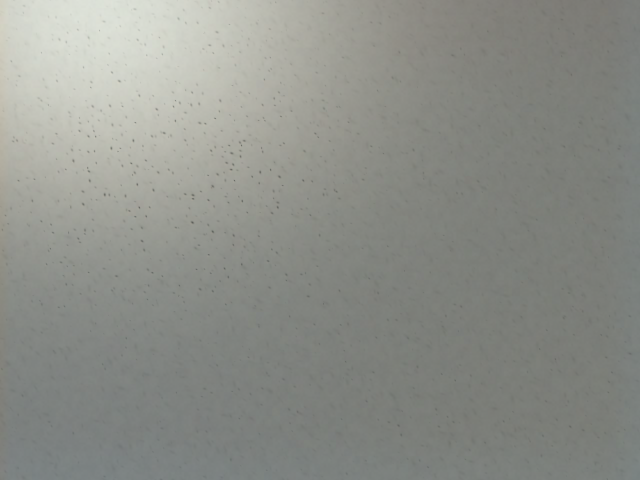
Write a Shadertoy shader that draws this texture.

```glsl
vec3 hash3(vec2 p) {
    vec3 q = fract(p.xyx * vec3(0.1031, 0.1030, 0.0973));
    q += dot(q, q.yxz + 33.33);
    return fract((q.xxy + q.yzz) * q.zyx);
}

float noise(vec2 p) {
    vec2 i = floor(p), f = fract(p);
    f = f * f * (3.0 - 2.0 * f);
    return mix(mix(hash3(i).x, hash3(i + vec2(1, 0)).x, f.x),
               mix(hash3(i + vec2(0, 1)).x, hash3(i + vec2(1, 1)).x, f.x), f.y);
}

// Scattered soft grains leaning down to the right; size is in cells
float grains(vec2 p, vec2 size, float density, float seed) {
    vec2 cell = floor(p);
    float cover = 0.0;
    for (int y = -1; y <= 1; y++)
    for (int x = -1; x <= 1; x++) {
        vec2 id = cell + vec2(x, y);
        vec3 place = hash3(id + seed);
        vec3 look = hash3(id + seed + 57.3);
        float angle = -0.85 + (look.x - 0.5) * 1.3;
        vec2 d = p - id - place.xy;
        vec2 axis = vec2(cos(angle), sin(angle));
        d = vec2(dot(d, axis), dot(d, vec2(-axis.y, axis.x)));
        d /= size * mix(0.65, 1.25, look.y);
        float strength = mix(0.2, 1.0, look.z * look.z) * step(place.z, density);
        cover = max(cover, strength * exp(-dot(d, d)));
    }
    return cover;
}

void mainImage(out vec4 fragColor, in vec2 fragCoord) {
    vec2 p = fragCoord / iResolution.y;
    float right = iResolution.x / iResolution.y;

    // Grey sheet lit from the upper left
    vec2 toLamp = p - vec2(0.2, 1.0);
    float glow = exp(-dot(toLamp * toLamp, vec2(4.0, 5.0)));
    vec3 color = mix(vec3(0.483, 0.492, 0.471), vec3(0.865, 0.882, 0.845), glow);

    // Warm middle band, cool lower side, pale rims
    color += vec3(0.014, 0.0, -0.008) * 4.0 * glow * (1.0 - glow) * smoothstep(0.35, 0.75, p.y);
    color += vec3(-0.002, 0.006, 0.022) * smoothstep(0.6, 0.0, p.y) * smoothstep(1.1, 0.1, p.x);
    color += vec3(0.004, 0.012, 0.018) * smoothstep(0.12, 0.0, p.y);
    color += vec3(0.0, 0.012, 0.022) * smoothstep(right - 0.08, right, p.x);
    color += vec3(0.012, -0.004, -0.02) * smoothstep(0.025, 0.0, p.x);
    color -= vec3(0.0, 0.012, 0.012) * smoothstep(0.75, 1.0, p.y) * smoothstep(0.65, 0.9, p.x);

    // Faint mottling and blurred diagonal smears
    color += 0.012 * (noise(p * 75.0) - 0.5) + 0.01 * (noise(p * 210.0) - 0.5);
    color += 0.012 * (hash3(floor(p * 60.0)) - 0.5) * noise(p * 40.0);
    color -= 0.03 * grains(p * 52.0, vec2(0.36, 0.16), 0.6, 11.0);

    // Sharp dark specks, thickest in the upper left and sparse at lower right
    vec2 c = (p - vec2(0.34, 0.68)) / vec2(0.34, 0.28);
    float zone = exp(-dot(c, c));
    vec2 s = (p - vec2(1.0, 0.17)) / vec2(0.38, 0.18);
    float sparse = exp(-dot(s, s));
    float clump = smoothstep(0.25, 0.8, noise(p * 11.0 + 4.0));
    float density = 0.12 + 0.3 * zone + 0.3 * clump * max(zone, 0.5 * sparse);
    float depth = 0.055 + 0.25 * zone + 0.05 * sparse;
    float speck = grains(p * 68.0, vec2(0.19, 0.125), density, 83.0);
    float fringe = grains((p + vec2(0.002, 0.003)) * 68.0, vec2(0.2, 0.14), density, 83.0);
    color -= depth * speck * vec3(1.0, 0.98, 0.94);
    color += 0.06 * depth * fringe * vec3(2.0, 1.0, 0.4);

    fragColor = vec4(clamp(color, 0.0, 1.0), 1.0);
}
```
